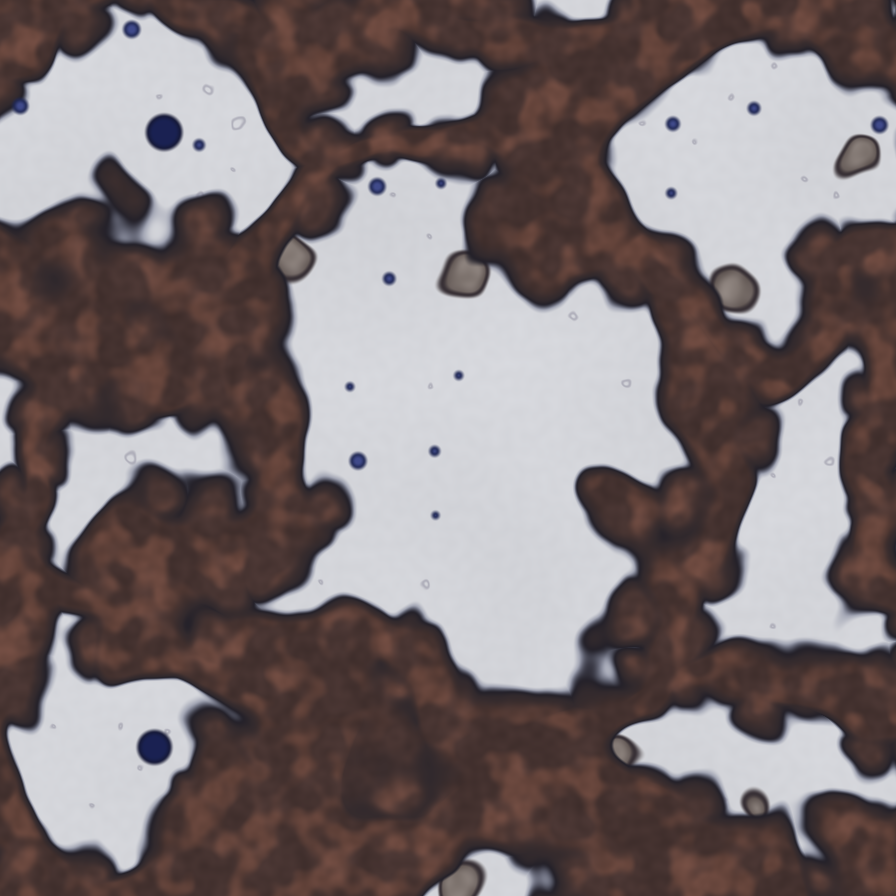
This texture is drawn by a WebGL 2 fragment shader. Its source:

```glsl
#version 300 es
precision highp float;

uniform vec2 u_resolution;
out vec4 fragColor;

vec2 hash2(vec2 p) {
    vec3 q = fract(vec3(p.xyx) * vec3(0.1031, 0.1030, 0.0973));
    q += dot(q, q.yzx + 33.33);
    return fract((q.xx + q.yz) * q.zy);
}

float gradientDot(vec2 cell, vec2 offset) {
    float angle = 6.2832 * hash2(cell + 17.0).x;
    return dot(vec2(cos(angle), sin(angle)), offset);
}

float gradientNoise(vec2 p) {
    vec2 i = floor(p), f = fract(p);
    vec2 u = f * f * f * (f * (f * 6.0 - 15.0) + 10.0);
    float low = mix(gradientDot(i, f), gradientDot(i + vec2(1, 0), f - vec2(1, 0)), u.x);
    float high = mix(gradientDot(i + vec2(0, 1), f - vec2(0, 1)), gradientDot(i + 1.0, f - 1.0), u.x);
    return 1.4 * mix(low, high, u.y);
}

// Positive in tissue, negative in the voids; walls keep neighbouring voids apart
float tissueField(vec2 p) {
    vec2 q = p * 3.0;
    q += 0.42 * vec2(gradientNoise(p * 4.5), gradientNoise(p * 4.5 + 40.0));
    q += 0.16 * vec2(gradientNoise(p * 12.0 + 9.0), gradientNoise(p * 12.0 + 70.0));
    float nearest = 9.0, second = 9.0;
    for (int y = -1; y <= 1; y++)
    for (int x = -1; x <= 1; x++) {
        vec2 id = floor(q) + vec2(x, y);
        bool central = id == vec2(1.0);
        float radius = central ? 0.78 : mix(0.16, 0.5, hash2(id + 57.0).x);
        vec2 centre = id + 0.5 + (hash2(id + 31.0) - 0.5) * (central ? 0.15 : 0.5);
        float d = length(q - centre) - radius;
        second = min(second, max(d, nearest));
        nearest = min(nearest, d);
    }
    return max(nearest, 0.2 - 0.5 * (second - nearest)) / 3.0;
}

// Distances to the round cells: x solid ones, y pale ones at the margin
vec2 roundCells(vec2 p) {
    vec2 q = p * 15.0, result = vec2(1.0);
    q += 0.25 * vec2(gradientNoise(p * 16.0 + 3.0), gradientNoise(p * 16.0 + 90.0));
    for (int y = -1; y <= 1; y++)
    for (int x = -1; x <= 1; x++) {
        vec2 id = floor(q) + vec2(x, y);
        vec2 centre = id + 0.5 + (hash2(id + 101.0) - 0.5) * 0.6;
        vec2 kind = hash2(id + 211.0);
        float d = (length(q - centre) - mix(0.38, 0.62, kind.x)) / 15.0;
        float field = tissueField(centre / 15.0);
        if (field > 0.017) result.x = min(result.x, d);
        else if (field > -0.008 && kind.y < 0.17) result.y = min(result.y, d + 0.012);
    }
    return result;
}

// Sparse droplets in the voids: signed distance
float droplets(vec2 p, float count, float chance, float smallest, float largest) {
    vec2 id = floor(p * count);
    vec2 kind = hash2(id + count * 13.0);
    vec2 centre = (id + 0.5 + (hash2(id + count * 29.0) - 0.5) * 0.6) / count;
    if (kind.x > chance || tissueField(centre) > -0.006) return 1.0;
    return length(p - centre) - mix(smallest, largest, kind.y * kind.y);
}

float smoothMin(float a, float b, float k) {
    float h = max(k - abs(a - b), 0.0) / k;
    return min(a, b) - 0.25 * h * h * k;
}

void main() {
    vec2 p = gl_FragCoord.xy / u_resolution.y;
    vec2 cells = roundCells(p);
    float edge = smoothMin(cells.x, 0.019 - tissueField(p), 0.01);
    edge += 0.003 * gradientNoise(p * 38.0);
    float depth = -edge;
    float fine = gradientNoise(p * 75.0);

    // Pale ground with a bluish fringe beside the tissue
    vec3 color = vec3(0.83, 0.835, 0.855) + 0.015 * gradientNoise(p * 6.0) + 0.01 * fine;
    color = mix(color, vec3(0.46, 0.48, 0.57), 0.75 * smoothstep(0.008, 0.0, edge));

    // Faint debris, broken up by the fine grain
    float speck = droplets(p + 0.003 * fine, 24.0, 0.2, 0.0015, 0.006);
    color = mix(color, vec3(0.48, 0.47, 0.55), 0.4 * smoothstep(0.003, 0.0, abs(speck)));

    // Translucent cells with dark outlines
    float ghost = cells.y;
    vec3 ghostColor = mix(vec3(0.36, 0.32, 0.31), vec3(0.53, 0.49, 0.47), smoothstep(0.0, -0.016, ghost));
    ghostColor += 0.07 * gradientNoise(p * 50.0);
    ghostColor = mix(ghostColor, vec3(0.22, 0.19, 0.21), smoothstep(0.005, 0.001, abs(ghost + 0.002)));
    color = mix(color, ghostColor, smoothstep(0.003, -0.003, ghost));

    // Mottled brown tissue, darker towards its margin and between cells
    float mottle = gradientNoise(p * 20.0) + 0.7 * gradientNoise(p * 43.0 + 5.0);
    float warmth = smoothstep(-0.25, 0.6, mottle) * smoothstep(0.004, 0.035, depth);
    vec3 tissue = mix(vec3(0.285, 0.208, 0.197), vec3(0.43, 0.29, 0.25), warmth);
    tissue *= mix(0.92, 1.0, smoothstep(0.0, -0.02, cells.x)) * (1.0 + 0.09 * fine);
    tissue = mix(vec3(0.19, 0.16, 0.175), tissue, smoothstep(0.004, 0.021, depth));
    tissue = mix(vec3(0.12, 0.115, 0.155), tissue, smoothstep(0.0, 0.008, depth));
    color = mix(color, tissue, smoothstep(0.0035, -0.0035, edge));

    // Navy droplets, the little ones with lighter cores
    float small = droplets(p, 11.0, 0.4, 0.004, 0.012);
    float large = droplets(p, 4.0, 0.36, 0.019, 0.028);
    vec3 core = mix(vec3(0.13, 0.16, 0.33), vec3(0.25, 0.29, 0.54), smoothstep(-0.001, -0.007, small));
    color = mix(color, core, smoothstep(0.003, -0.003, small));
    vec3 navy = mix(vec3(0.08, 0.09, 0.20), vec3(0.10, 0.13, 0.32), smoothstep(0.0, -0.008, large));
    color = mix(color, navy, smoothstep(0.003, -0.003, large));

    fragColor = vec4(color, 1.0);
}
```
